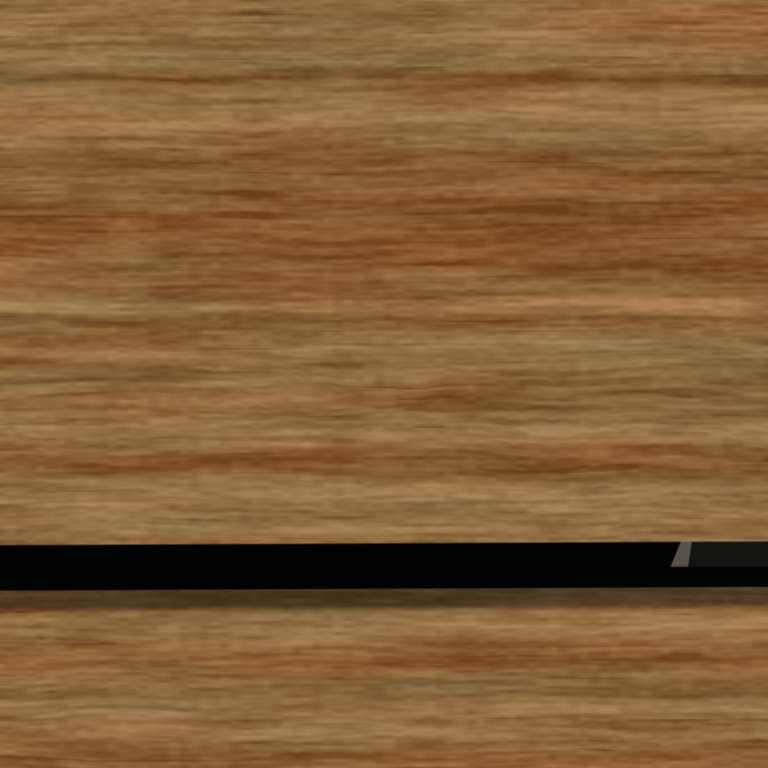
A WebGL 1 fragment shader for this texture:

```glsl
precision highp float;

uniform vec2 u_resolution;

const vec3 WOOD_DARK = vec3(0.43, 0.285, 0.14);
const vec3 WOOD_MID = vec3(0.545, 0.405, 0.245);
const vec3 WOOD_LIGHT = vec3(0.66, 0.52, 0.35);
const vec3 RED_TINT = vec3(0.035, -0.018, -0.025);
const vec3 GAP_COLOR = vec3(0.008, 0.007, 0.006);
const vec3 PANEL_COLOR = vec3(0.075, 0.075, 0.065);
const vec3 BRACKET_COLOR = vec3(0.34, 0.32, 0.30);
const float GAP_TOP = 0.290;
const float GAP_BOTTOM = 0.2305;
const float GAP_SLOPE = 0.005;
const float SHADOW_DEPTH = 0.027;
const float SHADOW_LEVEL = 0.56;
const float BAND_GAIN = 0.75;
const float GRAIN_GAIN = 0.85;

float hash(vec2 p) {
  vec3 q = fract(vec3(p.xyx) * 0.1031);
  q += dot(q, q.yzx + 33.33);
  return fract((q.x + q.y) * q.z);
}

float noise(vec2 p) {
  vec2 cell = floor(p);
  vec2 f = fract(p);
  f = f * f * (3.0 - 2.0 * f);
  float low = mix(hash(cell), hash(cell + vec2(1.0, 0.0)), f.x);
  float high = mix(hash(cell + vec2(0.0, 1.0)), hash(cell + 1.0), f.x);
  return mix(low, high, f.y);
}

float signedNoise(vec2 p) {
  return noise(p) - 0.5;
}

float band(float y, float center, float width) {
  float d = (y - center) / width;
  return exp(-d * d);
}

// Broad light and dark streaks, from the top of the board downwards
float streaks(vec2 p) {
  float y = p.y + 0.012 * signedNoise(p * vec2(4.0, 9.0));
  float tone = 0.20 * band(y, 0.935, 0.022) - 0.38 * band(y, 0.902, 0.008);
  tone += 0.32 * band(y, 0.85, 0.032) - 0.30 * band(y, 0.795, 0.018);
  tone -= 0.34 * band(y, 0.72, 0.045);
  tone -= 0.42 * band(y, 0.685 - 0.035 * p.x, 0.016);
  tone += 0.34 * band(y, 0.602, 0.014) - 0.30 * band(y, 0.582, 0.007);
  tone += 0.16 * band(y, 0.548, 0.020) - 0.20 * band(y, 0.482, 0.014);
  tone += 0.24 * band(y, 0.435, 0.014) - 0.28 * band(y, 0.395, 0.018);
  tone += 0.26 * band(y, 0.345, 0.018) + 0.10 * band(y, 0.305, 0.010);
  tone += 0.26 * band(y, 0.185, 0.014) - 0.30 * band(y, 0.140, 0.018);
  tone += 0.26 * band(y, 0.075, 0.020) - 0.32 * band(y, 0.015, 0.016);
  return tone;
}

float redness(vec2 p) {
  float red = 0.8 * band(p.y, 0.70, 0.07) + 0.5 * band(p.y, 0.40, 0.02);
  red += 0.6 * band(p.y, 0.14, 0.02) + 0.7 * band(p.y, 0.01, 0.02);
  red += 0.7 * band(p.y, 0.482, 0.014) * band(p.x, 0.50, 0.14);
  red += 0.7 * smoothstep(0.55, 1.0, p.x) * smoothstep(0.88, 0.98, p.y);
  return red + 1.2 * signedNoise(p * vec2(5.0, 38.0) + 17.0);
}

// Fibres at several scales, with a rippled figure near the middle
float grain(vec2 p) {
  float figure = band(p.x, 0.50, 0.20) * band(p.y, 0.49, 0.035);
  float ripple = signedNoise(p * vec2(24.0, 60.0) + 5.0);
  p.y += 0.008 * signedNoise(p * vec2(7.0, 12.0)) + 0.012 * figure * ripple;
  float fibre = 0.40 * signedNoise(p * vec2(3.0, 48.0));
  fibre += 0.48 * signedNoise(p * vec2(7.0, 115.0) + 31.0);
  fibre += 0.50 * signedNoise(p * vec2(18.0, 220.0) + 57.0);
  fibre += 0.34 * signedNoise(p * vec2(75.0, 210.0) + 83.0);
  float pores = smoothstep(0.68, 0.92, noise(p * vec2(9.0, 170.0) + 113.0));
  return fibre - 0.28 * pores + 0.45 * figure * ripple;
}

vec3 wood(vec2 p) {
  float tone = BAND_GAIN * streaks(p) + GRAIN_GAIN * grain(p);
  vec3 color = mix(WOOD_MID, WOOD_LIGHT, clamp(tone * 1.8, 0.0, 1.0));
  color = mix(color, WOOD_DARK, clamp(-tone * 1.8, 0.0, 1.2));
  return color + RED_TINT * redness(p);
}

void main() {
  vec2 p = gl_FragCoord.xy / u_resolution;
  float soft = max(0.0018, 0.75 / u_resolution.y);
  float level = p.y - GAP_SLOPE * p.x;
  vec3 color = wood(p);

  // Shadow cast on the lower board
  float below = GAP_BOTTOM - level;
  float shadow = smoothstep(-soft, soft, below);
  shadow *= 1.0 - smoothstep(SHADOW_DEPTH - 0.008, SHADOW_DEPTH + 0.004, below);
  color *= mix(1.0, SHADOW_LEVEL, shadow);

  // Recess with a dim panel and a slanted bracket
  float rise = clamp((p.y - 0.262) / 0.032, 0.0, 1.0);
  float leftEdge = mix(0.873, 0.886, rise);
  float rightEdge = mix(0.896, 0.901, rise);
  float aboveLedge = smoothstep(-soft, soft, p.y - 0.262);
  float pastLeft = smoothstep(-soft, soft, p.x - leftEdge);
  float pastRight = smoothstep(-soft, soft, p.x - rightEdge);
  vec3 recess = mix(GAP_COLOR, PANEL_COLOR, aboveLedge * pastRight);
  recess = mix(recess, BRACKET_COLOR, aboveLedge * pastLeft * (1.0 - pastRight));

  float gap = smoothstep(-soft, soft, level - GAP_BOTTOM);
  gap *= 1.0 - smoothstep(-soft, soft, level - GAP_TOP);
  gl_FragColor = vec4(clamp(mix(color, recess, gap), 0.0, 1.0), 1.0);
}
```
